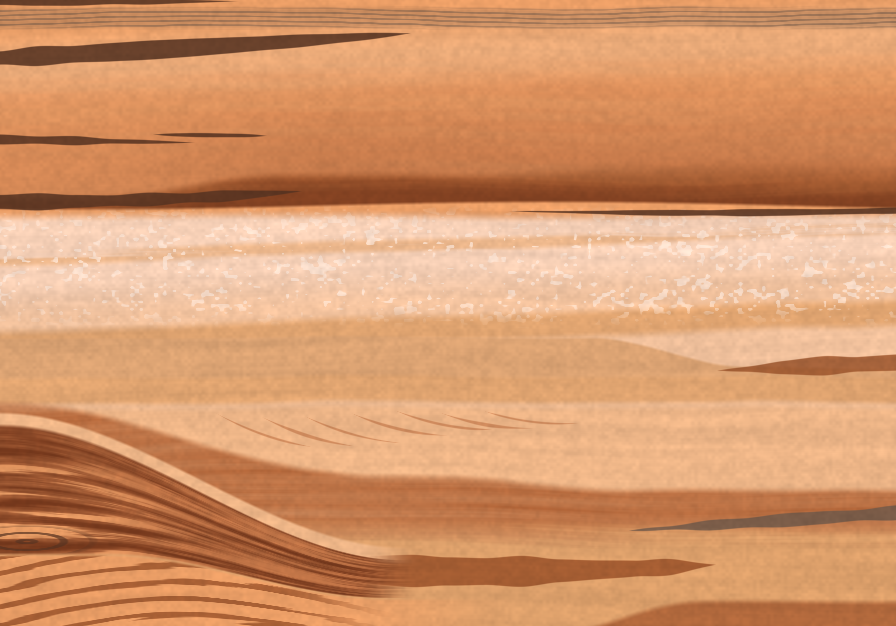
Reproduce this texture procedurally as a Shadertoy shader.

```glsl
// Watercolour wood grain: soft horizontal washes, tapered dark brush strokes
// and a swirling knot at the lower left, layered over noise-warped heights.

const vec3 PALE = vec3(.96, .81, .71);
const vec3 PEACH = vec3(.93, .71, .53);
const vec3 TAN = vec3(.87, .63, .42);
const vec3 ORANGE = vec3(.92, .62, .40);
const vec3 RUST = vec3(.76, .46, .28);
const vec3 BROWN = vec3(.61, .33, .17);
const vec3 DEEP = vec3(.46, .22, .11);
const vec3 UMBER = vec3(.34, .20, .13);
const vec3 SLATE = vec3(.43, .34, .28);
const float WARP = .012;   // waviness of wash edges
const float GRAIN = .055;  // paper grain
const float BRISTLE = .1;  // brush marks

float hash(vec2 p) {
  return fract(sin(dot(p, vec2(127.1, 311.7))) * 43758.5453);
}

float noise(vec2 p) {
  vec2 i = floor(p), f = fract(p);
  f = f * f * (3. - 2. * f);
  return mix(mix(hash(i), hash(i + vec2(1, 0)), f.x),
             mix(hash(i + vec2(0, 1)), hash(i + 1.), f.x), f.y);
}

float fbm(vec2 p) {
  float sum = 0., amp = .53;
  for (int i = 0; i < 4; i++) {
    sum += amp * noise(p);
    p = p * 2.03 + 17.3;
    amp *= .5;
  }
  return sum;
}

// Smooth step that may also run downwards
float ramp(float a, float b, float x) {
  float t = clamp((x - a) / (b - a), 0., 1.);
  return t * t * (3. - 2. * t);
}

// Soft-edged slab between two heights
float slab(float y, float top, float low, float soft) {
  return ramp(top - soft, top + soft, y) * ramp(low + soft, low - soft, y);
}

// Tapered stroke from a to b, bowed in the middle
float stroke(vec2 p, vec2 a, vec2 b, float width, float bow) {
  float aa = 1.6 / iResolution.y, u = (p.x - a.x) / (b.x - a.x);
  float arc = max(4. * u * (1. - u), 0.);
  width *= (.65 + .7 * noise(vec2(p.x * 24., a.y * 90.))) * pow(arc, .7);
  return ramp(0., -aa, abs(p.y - mix(a.y, b.y, u) - bow * arc) - width);
}

vec3 upperBoard(float x, float y, float bristle) {
  vec3 col = mix(ORANGE, PEACH, .6 * slab(y + .05 * x, .07, .15, .035));
  float shade = ramp(.06, .29, y + .12 * (bristle - .5));
  col = mix(col, RUST, shade * (.55 + .35 * ramp(.05, .4, x)));
  // Fine grey lines
  float lines = ramp(0., .7, sin(850. * y + 5. * sin(x * 7.) + 2. * bristle));
  col = mix(col, SLATE, slab(y, .012, .043, .005) * (.25 + .35 * lines));
  // Dark lower wash
  float top = .315 - .035 * ramp(.1, .32, x) + .012 * ramp(.6, .8, x);
  float soft = mix(.008, .045, ramp(.5, .8, x));
  col = mix(col, BROWN, .85 * ramp(top - soft, top + .01, y));
  return mix(col, DEEP, .75 * ramp(top, top + .035, y + .03 * (bristle - .5)));
}

vec3 middleBoard(vec2 p, float y, float bristle) {
  float q = y + .05 * p.x;
  vec3 col = mix(ORANGE, PALE, ramp(.335, .355, y));
  col = mix(col, TAN, .6 * slab(q, .405, .424, .006) * ramp(.3, .6, bristle));
  col = mix(col, PEACH, .55 * ramp(.44, .52, q));
  col = mix(col, TAN, .9 * slab(q, .53, .57, .009));
  float greyTop = .54 + .05 * ramp(.66, .84, p.x);
  col = mix(col, .96 * mix(TAN, PEACH, .45), slab(y, greyTop, .61, .003));
  col = mix(col, TAN, .9 * slab(y, .605, .645, .007));
  col = mix(col, PEACH, ramp(.64, .66, y));
  // Dry-brush flecks
  float fleck = .6 * noise(p * vec2(190, 170)) + .5 * fbm(p * vec2(22, 45));
  return mix(col, vec3(.98, .89, .83), .75 * ramp(.68, .76, fleck) * slab(y, .35, .5, .03));
}

vec3 lowerBoard(vec2 p, float y, vec3 col, float bristle) {
  float x = p.x, top = .635 + .12 * ramp(0., .42, x) + .022 * ramp(.5, .7, x);
  col = mix(col, mix(RUST, BROWN, .6 * bristle), ramp(top, top + .015, y) * (.6 + .5 * bristle));
  col = mix(col, TAN, ramp(.83, .87, y + .04 * (bristle - .5)));
  float hill = 1.01 - .055 * ramp(.6, .78, x);
  col = mix(col, mix(BROWN, RUST, .4), .9 * ramp(hill, hill + .012, y));
  col = mix(col, BROWN, .9 * stroke(p, vec2(.25, .9), vec2(.8, .902), .026, .012));
  // Ridge and knot body
  float inside = ramp(.47, .4, x), ridge = .66 + .215 * ramp(0., .45, x);
  float low = .885 + .07 * ramp(.12, .43, x);
  float v = (p.y - ridge - .02) / (low - ridge - .02);
  float strand = fbm(vec2(x * 6., v * 15.));
  vec3 body = mix(DEEP, RUST, ramp(.2, .75, strand));
  body = mix(body, ORANGE, ramp(.5, .62, strand) * ramp(.24, .06, x) * ramp(.15, .4, v));
  float eye = length((p - vec2(.03, .865)) * vec2(1, 3));
  body = mix(body, UMBER, .7 * ramp(.4, .9, sin(eye * 190.)) * ramp(.09, .05, eye));
  col = mix(col, PEACH, inside * slab(p.y, ridge, ridge + .025, .003));
  col = mix(col, body, inside * slab(v, 0., 1., .02));
  // Arched strands
  float arch = p.y + .05 * cos(7. * x - 1.4) + .012 * strand;
  float line = ramp(.2, .12, abs(fract(arch / .027) - .5)) * ramp(.46, .3, x);
  vec3 under = mix(ORANGE, BROWN, .85 * line);
  return mix(col, under, ramp(low, low + .006, p.y) * ramp(.6, .35, x));
}

void mainImage(out vec4 fragColor, in vec2 fragCoord) {
  vec2 p = fragCoord / iResolution.xy;
  p.y = 1. - p.y;
  float bristle = fbm(vec2(p.x * 3., p.y * 75. + 2. * noise(p * 4.)));
  float y = p.y + WARP * (fbm(p * vec2(5, 3)) - .5);
  float seam = ramp(.325, .332, p.y - .006 * sin(p.x * 6. + 1.));
  vec3 col = mix(upperBoard(p.x, y, bristle), middleBoard(p, y, bristle), seam);
  col = lowerBoard(p, y, col, bristle);
  // Dark strokes
  float dark = stroke(p, vec2(-.2, .105), vec2(.46, .053), .016, .004);
  dark += stroke(p, vec2(-.3, .005), vec2(.27, .002), .008, 0.);
  dark += stroke(p, vec2(-.2, .218), vec2(.22, .228), .008, 0.);
  dark += stroke(p, vec2(.17, .215), vec2(.3, .217), .005, 0.);
  dark += stroke(p, vec2(-.2, .315), vec2(.34, .305), .012, .012);
  dark += stroke(p, vec2(.56, .337), vec2(1.15, .33), .007, .006);
  col = mix(col, UMBER, .88 * min(dark, 1.));
  col = mix(col, BROWN, .85 * stroke(p, vec2(.8, .592), vec2(1.3, .56), .019, 0.));
  col = mix(col, SLATE, .85 * stroke(p, vec2(.7, .848), vec2(1.2, .8), .012, 0.));
  // Fan of thin strokes
  for (float k = 0.; k < 7.; k++) {
    vec2 a = vec2(.24 + .05 * k, .655 + .012 * hash(vec2(k, 4)));
    col = mix(col, RUST, .65 * stroke(p, a, a + vec2(.11, .055 - .006 * k), .0035, .008));
  }
  float grain = noise(p * vec2(260, 182)) + noise(p * vec2(120, 84)) - 1.;
  fragColor = vec4(col * (1. + BRISTLE * (bristle - .5) + GRAIN * grain), 1);
}
```
